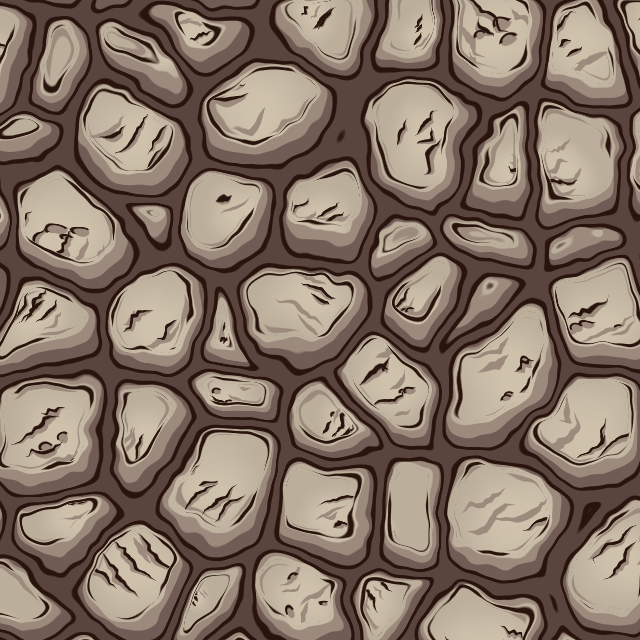
Reproduce this texture procedurally as a WebGL 2 fragment shader.

```glsl
#version 300 es
precision highp float;
// Cartoon wall of rounded, inked field stones set in dark mortar.
uniform vec2 u_resolution;
out vec4 fragColor;

const vec3 INK = vec3(0.16, 0.08, 0.05);
const vec3 MORTAR = vec3(0.35, 0.27, 0.24);
const vec3 SHADE_DARK = vec3(0.44, 0.36, 0.33);
const vec3 SHADE_MID = vec3(0.61, 0.54, 0.49);
const vec3 LIGHT = vec3(0.78, 0.73, 0.65);
const float GRID = 7.0;          // stones per canvas height
const float JITTER = 0.8;
const float SIZE_SPREAD = 0.6;   // how strongly big stones push small ones
const float GAP = 0.035;         // half width of the mortar, in grid cells
const float OUTLINE = 0.038;
const float RIM = 0.055;         // light lip between outline and inner contour
const float DARK_DEPTH = 0.13;
const float MID_DEPTH = 0.23;
const vec2 SHADE_DIR = vec2(0.34, -0.94);
const int STROKES = 5;
const int PITS = 3;

float pixel; // one pixel in grid cells

vec2 hash2(vec2 p) {
    vec3 q = fract(p.xyx * vec3(0.1031, 0.1030, 0.0973));
    q += dot(q, q.yzx + 33.33);
    return fract((q.xx + q.yz) * q.zy);
}

vec2 noise2(vec2 p) {
    vec2 i = floor(p), f = fract(p);
    f = f * f * (3.0 - 2.0 * f);
    return mix(mix(hash2(i), hash2(i + vec2(1, 0)), f.x),
               mix(hash2(i + vec2(0, 1)), hash2(i + vec2(1, 1)), f.x), f.y);
}

float fill(float d) { return clamp(d / pixel + 0.5, 0.0, 1.0); }

// Stone centre in xy, relative size in z.
vec3 stoneSite(vec2 cell) {
    vec2 offset = 0.5 + JITTER * (hash2(cell) - 0.5);
    return vec3(cell + offset, hash2(cell + 71.0).x);
}

// Cell of the stone that owns p, by weighted distance.
vec2 owningCell(vec2 p) {
    vec2 base = floor(p), owner = base;
    float best = 1e3;
    for (int k = 0; k < 25; k++) {
        vec2 cell = base + vec2(k % 5 - 2, k / 5 - 2);
        vec3 s = stoneSite(cell);
        float d = dot(p - s.xy, p - s.xy) - SIZE_SPREAD * s.z;
        if (d < best) { best = d; owner = cell; }
    }
    return owner;
}

// Rounded distances to the outer edge, dark bevel and top face; w is the inner radius.
vec4 stoneEdges(vec2 p, vec2 cell, vec3 s) {
    float sharpness = mix(26.0, 12.0, s.z), radius = 1.0;
    float depth = mix(0.55, 1.1, s.z);
    vec3 sum = vec3(0.0);
    for (int k = 0; k < 25; k++) {
        if (k == 12) continue;
        vec3 o = stoneSite(cell + vec2(k % 5 - 2, k / 5 - 2));
        vec2 between = o.xy - s.xy;
        float span = length(between);
        vec2 normal = between / span;
        float reach = 0.5 * (span + SIZE_SPREAD * (s.z - o.z) / span);
        float facing = max(dot(normal, SHADE_DIR), 0.0) * depth;
        vec3 inset = facing * vec3(0.0, DARK_DEPTH, MID_DEPTH);
        sum += exp(-sharpness * (reach - dot(p - s.xy, normal) - inset));
        radius = min(radius, reach);
    }
    return vec4(-log(sum) / sharpness, clamp(radius, 0.14, 0.8));
}

void main() {
    pixel = GRID / u_resolution.y;
    vec2 p = gl_FragCoord.xy * pixel;
    p += 0.17 * (noise2(p * 2.2) - 0.5) + 0.05 * (noise2(p * 6.5 + 9.0) - 0.5);

    vec2 cell = owningCell(p);
    vec3 site = stoneSite(cell);
    vec4 edges = stoneEdges(p, cell, site);
    float radius = edges.w;
    vec2 wobble = noise2(p * 5.0 + 31.0) - 0.5;
    vec2 breaks = noise2(p * 3.3 + 57.0);
    vec3 inner = edges.xyz - GAP - OUTLINE;
    float face = inner.z - RIM + 0.05 * wobble.x;

    // Top face with a soft glow, then the two bevel tones
    vec2 local = (p - site.xy) / radius;
    vec3 color = LIGHT * mix(1.04, 0.94, smoothstep(0.2, 1.4, length(local)));
    float midEdge = inner.z - 0.02 + 0.07 * wobble.x;
    float innerBand = 0.06 * (breaks.y - 0.55) - abs(face - 0.04);
    color = mix(color, SHADE_MID, max(fill(-midEdge), fill(innerBand)));
    color = mix(color, SHADE_DARK, fill(-(inner.y + 0.05 * wobble.y)));

    // Broken contour around the top face
    float ink = fill(0.055 * (breaks.x - 0.36) * step(0.36, breaks.x) - 0.004 - abs(face) * 0.9);
    ink = min(ink, fill(0.016 - abs(face)));

    // Slanted cracks: tapered shadow wedges, some with an ink line
    vec2 mood = hash2(cell + 13.0);
    float angle = mix(0.35, 1.05, mood.x) * (mood.y > 0.72 ? -1.0 : 1.0);
    float c = cos(angle), sn = sin(angle);
    vec2 q = vec2(c * local.x + sn * local.y, c * local.y - sn * local.x);
    float clip = face - 0.02;
    for (int i = 0; i < STROKES; i++) {
        vec2 key = cell * 5.0 + vec2(i * 17, i * 29);
        vec2 place = hash2(key), kind = hash2(key + 43.0);
        float along = (q.x - 0.9 * (place.y - 0.5)) / mix(0.22, 0.65, kind.x);
        float bend = noise2(vec2(q.x * 3.0, place.x * 90.0)).x - 0.5
                   + 0.4 * (noise2(vec2(q.x * 9.0, place.y * 90.0)).x - 0.5);
        float across = (q.y - (float(i) - 2.0) * 0.33 - 0.3 * (place.x - 0.5) - 0.22 * bend) * radius;
        float taper = 1.0 - along * along;
        float wedge = min(across + 0.13 * radius * taper, -across);
        color = mix(color, SHADE_MID, fill(min(wedge, clip)));
        float line = 0.02 * taper - abs(across);
        ink = max(ink, fill(min(line, clip)) * step(0.5, kind.y));
    }

    // Small pits with an inked upper lip, on some stones only
    for (int i = 0; i < PITS; i++) {
        vec2 key = cell * 3.0 + vec2(i * 37, i * 11) + 5.0;
        vec2 away = local - 1.1 * (hash2(key) - 0.5);
        float size = mix(0.06, 0.14, hash2(key + 19.0).x);
        float pit = (size - length(away * vec2(0.8, 1.2)) + 0.06 * wobble.y) * radius;
        float present = step(0.68, hash2(cell + 91.0).x);
        color = mix(color, SHADE_MID, fill(min(pit, clip)) * present);
        float lip = min(0.012 - abs(pit), (away.y - 0.5 * away.x) * radius);
        ink = max(ink, fill(min(lip, clip)) * present);
    }

    // Ink, heavy outline and mortar
    color = mix(color, INK, ink);
    float outlineWidth = OUTLINE + 0.014 * wobble.y;
    color = mix(color, INK, fill(GAP + outlineWidth - edges.x));
    color = mix(color, MORTAR, fill(GAP - edges.x));
    fragColor = vec4(color, 1.0);
}
```
